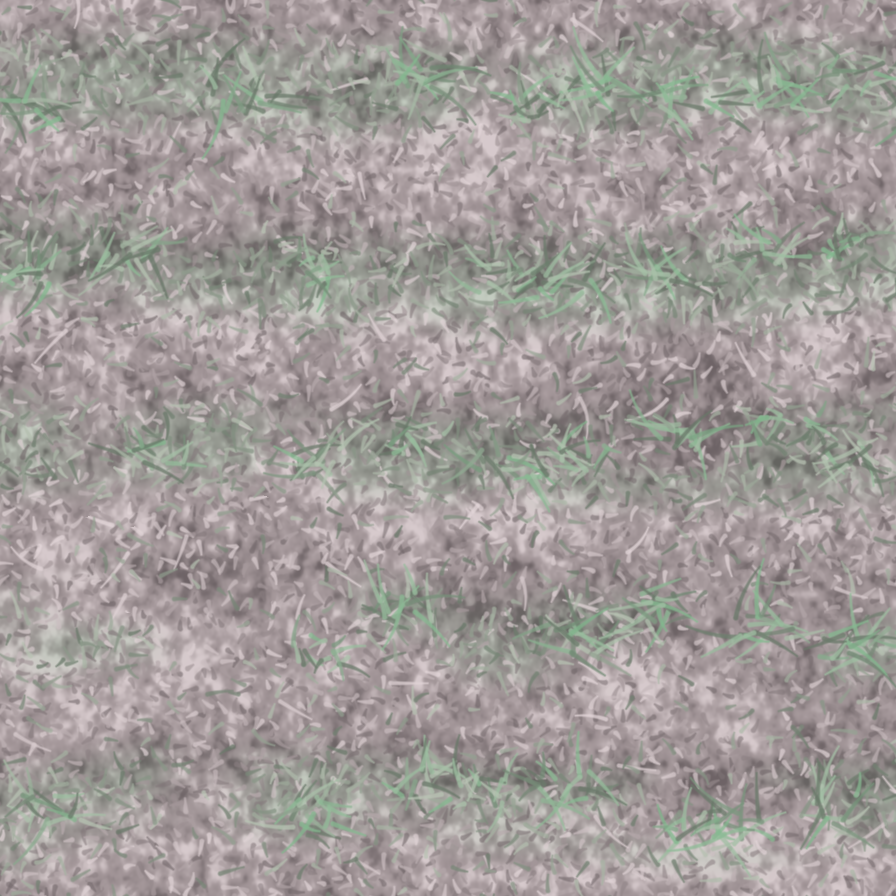
Write a Shadertoy shader that draws this texture.

```glsl
// Rough mauve soil crossed by five horizontal rows of sparse young grass.
// Layered noise makes the ground; hashed grids scatter straw, crumbs and blades,
// and denser fans of blades form the tufts along every row.

const float ROWS = 5.0;
const float TAU = 6.2831853;
const vec3 SOIL_DARK = vec3(0.43, 0.39, 0.40);
const vec3 SOIL_MID = vec3(0.635, 0.585, 0.595);
const vec3 SOIL_PALE = vec3(0.84, 0.79, 0.80);
const vec3 STRAW = vec3(0.90, 0.85, 0.86);
const vec3 GRASS_DARK = vec3(0.41, 0.47, 0.41);
const vec3 GRASS_GREY = vec3(0.73, 0.77, 0.71);
const vec3 GRASS_FRESH = vec3(0.50, 0.72, 0.55);

float hash(vec2 p) {
    vec3 q = fract(p.xyx * vec3(0.1031, 0.1030, 0.0973));
    q += dot(q, q.yzx + 33.33);
    return fract((q.x + q.y) * q.z);
}

vec2 hash2(vec2 p) {
    return vec2(hash(p + 17.3), hash(p + 61.7));
}

float noise(vec2 p) {
    vec2 i = floor(p), f = fract(p);
    f = f * f * (3.0 - 2.0 * f);
    return mix(mix(hash(i), hash(i + vec2(1, 0)), f.x),
               mix(hash(i + vec2(0, 1)), hash(i + vec2(1, 1)), f.x), f.y);
}

float fbm(vec2 p) {
    float sum = 0.0, amp = 0.5;
    for (int i = 0; i < 3; i++) {
        sum += amp * noise(p);
        p = mat2(1.6, 1.2, -1.2, 1.6) * p + 9.1;
        amp *= 0.6;
    }
    return sum;
}

// Height within a row, 0.5 at its middle, with a slight waver
float rowPhase(vec2 p) {
    return fract(p.y * ROWS + 0.2 * (noise(p * vec2(5.0, 3.0) + 40.0) - 0.5));
}

float rowMask(vec2 p) {
    float band = 1.0 - smoothstep(0.06, 0.38, abs(rowPhase(p) - 0.5));
    return band * smoothstep(0.1, 0.6, noise(p * vec2(9.0, 12.0) + 5.0));
}

float spot(vec2 p, vec2 centre, vec2 radius) {
    vec2 d = (p - centre) / radius;
    return exp(-dot(d, d));
}

// Coverage of a bent, tapering blade running from p = 0 along dir
float blade(vec2 p, vec2 dir, float bend, float width) {
    float t = clamp(dot(p, dir) / dot(dir, dir), 0.0, 1.0);
    vec2 side = vec2(-dir.y, dir.x);
    float d = length(p - dir * t - side * bend * t * (1.0 - t));
    float w = width * (1.0 - 0.6 * t);
    float soft = max(0.0015, 0.7 / iResolution.y);
    return 1.0 - smoothstep(w - soft, w + soft, d);
}

// One blade per grid cell; density.x applies between rows, density.y inside them
vec3 scatter(vec3 col, vec2 uv, float cells, float seed, vec3 low, vec3 high,
             vec2 density, float width, float opacity) {
    vec2 cell = floor(uv * cells);
    for (int k = 0; k < 9; k++) {
        vec2 id = cell + vec2(k % 3 - 1, k / 3 - 1);
        vec2 r = hash2(id + seed), s = hash2(id + seed + 130.0);
        vec2 base = (id + r) / cells;
        if (hash(id + seed + 260.0) > mix(density.x, density.y, rowMask(base))) continue;
        float angle = TAU * s.x;
        vec2 dir = vec2(cos(angle), sin(angle)) * mix(0.4, 1.0, s.y) / cells;
        float cover = blade(uv - base, dir, 0.5 * (r.x - r.y), width);
        col = mix(col, mix(low, high, hash(id + seed + 390.0)), cover * opacity);
    }
    return col;
}

// Fans of fresh blades, one possible tuft per cell along each row
vec3 tufts(vec3 col, vec2 uv, float across, float seed) {
    vec2 grid = vec2(across, ROWS);
    vec2 cell = floor(uv * grid);
    for (int k = 0; k < 9; k++) {
        vec2 id = cell + vec2(k % 3 - 1, k / 3 - 1);
        vec2 r = hash2(id + seed);
        if (hash(id + seed + 7.0) > 0.55 + 0.3 * id.x / across) continue;
        vec2 base = (id + vec2(0.2 + 0.6 * r.x, 0.5 + 0.3 * (r.y - 0.5))) / grid;
        float size = mix(0.035, 0.07, hash(id + seed + 21.0));
        for (int j = 0; j < 14; j++) {
            vec2 h = hash2(id * 13.0 + float(j) * 3.7 + seed);
            float angle = mix(-1.3, 4.4, h.x);
            vec2 root = base + 0.035 * (hash2(h * 91.0) - 0.5) * vec2(2.0, 1.0);
            vec2 dir = vec2(cos(angle), sin(angle)) * size * mix(0.35, 1.0, h.y);
            float cover = blade(uv - root, dir, 0.6 * (h.y - 0.5), 0.0028);
            vec3 tint = mix(GRASS_FRESH, GRASS_GREY, hash(h * 57.0));
            tint = mix(GRASS_DARK, tint, smoothstep(0.1, 0.6, hash(h * 33.0)));
            col = mix(col, tint, cover * 0.75);
        }
    }
    return col;
}

vec3 soil(vec2 uv) {
    float tone = 0.5 + 0.65 * (fbm(uv * vec2(10.0, 17.0)) - 0.48);
    tone += 0.85 * (fbm(uv * vec2(62.0, 54.0) + 20.0) - 0.48);
    tone += 0.45 * (noise(uv * vec2(120.0, 95.0) + 70.0) - 0.5);
    tone += 0.10 * cos(TAU * (rowPhase(uv) - 0.22));
    // Bleached patches and a faint chevron wheel track
    tone += 0.22 * (spot(uv, vec2(0.0, 0.32), vec2(0.13, 0.09))
                  + spot(uv, vec2(0.86, 0.04), vec2(0.13, 0.05))
                  + spot(uv, vec2(0.13, 0.96), vec2(0.05, 0.04)));
    float track = spot(uv, vec2(0.6, 0.955), vec2(0.5, 0.025));
    tone += 0.14 * track * sin(TAU * (uv.x * 28.0 + abs(uv.y - 0.955) * 30.0));
    vec3 col = mix(SOIL_DARK, SOIL_MID, smoothstep(-0.05, 0.52, tone));
    return mix(col, SOIL_PALE, smoothstep(0.46, 1.0, tone));
}

void mainImage(out vec4 fragColor, in vec2 fragCoord) {
    vec2 uv = fragCoord / iResolution.xy;
    vec3 col = soil(uv);
    // Green cast inside the rows keeps the grain of the ground
    col *= mix(vec3(1.0), vec3(0.91, 1.01, 0.94), rowMask(uv));
    // Crumbs, short litter, then longer straw with a loose heap at the left
    col = scatter(col, uv, 68.0, 11.0, SOIL_DARK, SOIL_MID, vec2(0.6, 0.55), 0.0030, 0.6);
    col = scatter(col, uv, 62.0, 83.0, SOIL_MID, STRAW, vec2(0.65, 0.35), 0.0028, 0.7);
    float heap = spot(uv, vec2(0.18, 0.38), vec2(0.13, 0.06));
    col = scatter(col, uv, 20.0, 47.0, SOIL_PALE, STRAW, vec2(0.12 + 0.8 * heap), 0.0024, 0.75);
    // Fine grass, then tufts
    col = scatter(col, uv, 50.0, 29.0, GRASS_DARK, GRASS_GREY, vec2(0.25, 0.95), 0.0025, 0.75);
    col = scatter(col, uv, 32.0, 71.0, GRASS_DARK, GRASS_GREY, vec2(0.15, 0.95), 0.0026, 0.75);
    col = tufts(col, uv, 10.0, 5.0);
    fragColor = vec4(col, 1.0);
}
```
